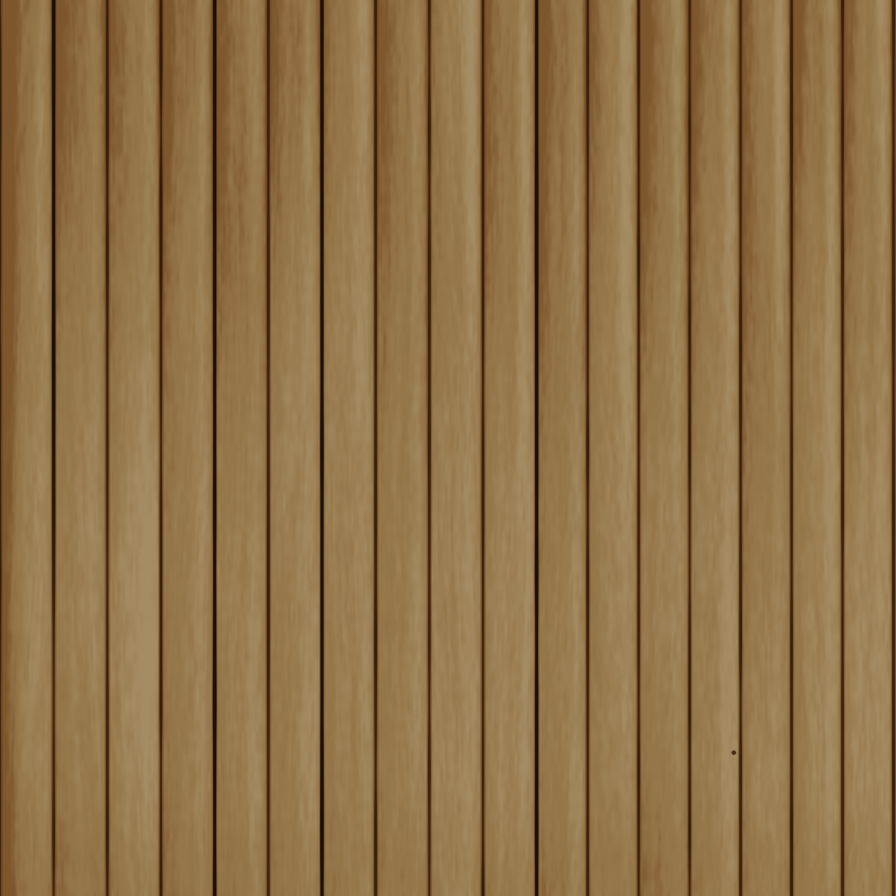
Write a Shadertoy shader that draws this texture.

```glsl
// Vertical timber cladding: seventeen rounded boards with fine grain and dark seams.

const float BOARDS_PER_WIDTH = 16.696;   // board density on the left
const float NARROWING = 0.88;            // extra density right of NARROW_START
const float NARROW_START = 0.6;
const float SEAM_HALF_WIDTH = 0.0015;
const float EDGE_GLOW_WIDTH = 0.0042;    // warm brown border beside each seam
const float GRAIN_STRENGTH = 0.23;
const float BOARD_VARIATION = 0.22;
const vec4 OPEN_SEAMS = vec4(1.0, 4.0, 6.0, 10.0);   // gaps that show black
const vec2 KNOT_POS = vec2(0.819, 0.160);
const float KNOT_RADIUS = 0.0025;

const vec3 WOOD_DARK = vec3(0.49, 0.34, 0.17);
const vec3 WOOD_MID = vec3(0.58, 0.46, 0.28);
const vec3 WOOD_LIGHT = vec3(0.65, 0.55, 0.39);
const vec3 EDGE_BROWN = vec3(0.39, 0.24, 0.11);
const vec3 SEAM_BROWN = vec3(0.25, 0.13, 0.05);
const vec3 SEAM_BLACK = vec3(0.09, 0.05, 0.02);

float hash(vec2 p) {
    return fract(sin(dot(p, vec2(127.1, 311.7))) * 43758.5453);
}

float noise(vec2 p) {
    vec2 i = floor(p), f = fract(p);
    f = f * f * (3.0 - 2.0 * f);
    return mix(mix(hash(i), hash(i + vec2(1, 0)), f.x),
               mix(hash(i + vec2(0, 1)), hash(i + vec2(1, 1)), f.x), f.y);
}

// Continuous board coordinate: whole numbers fall on the seams.
float boardCoord(float x) {
    return x * BOARDS_PER_WIDTH + max(x - NARROW_START, 0.0) * NARROWING;
}

// Slanted fibres, long streaks and broad figure, centred on zero.
float grain(vec2 uv, float board) {
    float slant = (hash(vec2(board, 3.0)) - 0.5) * 0.06;
    vec2 p = vec2(uv.x + slant * uv.y, uv.y + board * 7.3);
    p.x += 0.006 * noise(vec2(uv.x * 20.0, p.y * 5.0));
    float fibres = noise(p * vec2(340.0, 32.0)) - 0.5;
    float pores = noise(p * vec2(260.0, 90.0) + 31.0) - 0.5;
    float streaks = noise(p * vec2(130.0, 3.5) + 57.0) - 0.5;
    float figure = noise(p * vec2(45.0, 3.0) + 83.0) - 0.5;
    return fibres * 0.8 + pores * 0.5 + streaks * 0.7 + figure * 0.8;
}

// Light across a board: shaded left, sheen right of centre, dark right edge.
float roundedProfile(float f, float roundness) {
    float sheen = exp(-pow((f - 0.76) / 0.13, 2.0));
    float leftShade = 1.0 - smoothstep(0.0, 0.45, f);
    float rightShade = smoothstep(0.86, 1.0, f);
    return roundness * (0.34 * sheen - 0.42 * leftShade - 0.45 * rightShade);
}

vec3 woodColor(float tone) {
    vec3 c = mix(WOOD_DARK, WOOD_MID, smoothstep(0.0, 0.5, tone));
    return mix(c, WOOD_LIGHT, smoothstep(0.45, 1.0, tone));
}

void mainImage(out vec4 fragColor, in vec2 fragCoord) {
    vec2 uv = fragCoord / iResolution.xy;
    float aa = 0.8 / iResolution.x;

    float coord = boardCoord(uv.x);
    float board = floor(coord);
    float f = coord - board;
    float seam = floor(coord + 0.5);
    float seamDist = abs(coord - seam) / BOARDS_PER_WIDTH;

    // Board tone: relief and browning grow toward the top
    float upper = smoothstep(0.35, 1.0, uv.y);
    float roundness = mix(0.35, 1.0, upper) * mix(0.8, 1.25, uv.x);
    float tone = 0.67 + BOARD_VARIATION * (hash(vec2(board, 11.0)) - 0.5);
    tone += roundedProfile(f, roundness);
    tone -= upper * (0.08 + 0.26 * hash(vec2(board, 23.0)));
    tone += 0.16 * (noise(vec2(board * 5.1, uv.y * 3.0)) - 0.5);
    tone -= 0.14 * (1.0 - smoothstep(0.0, 0.15, uv.y));
    tone -= 0.45 * (1.0 - smoothstep(0.0, 0.03, uv.x));
    tone += GRAIN_STRENGTH * grain(uv, board);
    vec3 color = woodColor(tone);

    // Seams: warm border, then brown or open black core
    float wear = noise(vec2(seam * 9.7, uv.y * 14.0));
    float border = 1.0 - smoothstep(0.001, EDGE_GLOW_WIDTH, seamDist);
    color = mix(color, EDGE_BROWN, border * mix(0.65, 0.95, wear));

    float isOpen = dot(1.0 - step(0.5, abs(OPEN_SEAMS - seam)), vec4(1.0));
    float fade = seam < 1.5 ? smoothstep(0.2, 0.6, uv.y) : 1.0;
    float open = isOpen * fade;
    float halfWidth = SEAM_HALF_WIDTH * (0.7 + 0.35 * wear + 0.35 * open);
    float core = 1.0 - smoothstep(halfWidth - aa, halfWidth + aa, seamDist);
    vec3 seamColor = mix(SEAM_BROWN, SEAM_BLACK, max(open, 0.4 * wear));
    color = mix(color, seamColor, core * 0.95);

    // Small knot
    float knotDist = length(uv - KNOT_POS);
    float knot = 1.0 - smoothstep(KNOT_RADIUS - aa, KNOT_RADIUS + aa, knotDist);
    color = mix(color, SEAM_BROWN, knot * 0.9);

    fragColor = vec4(color, 1.0);
}
```
